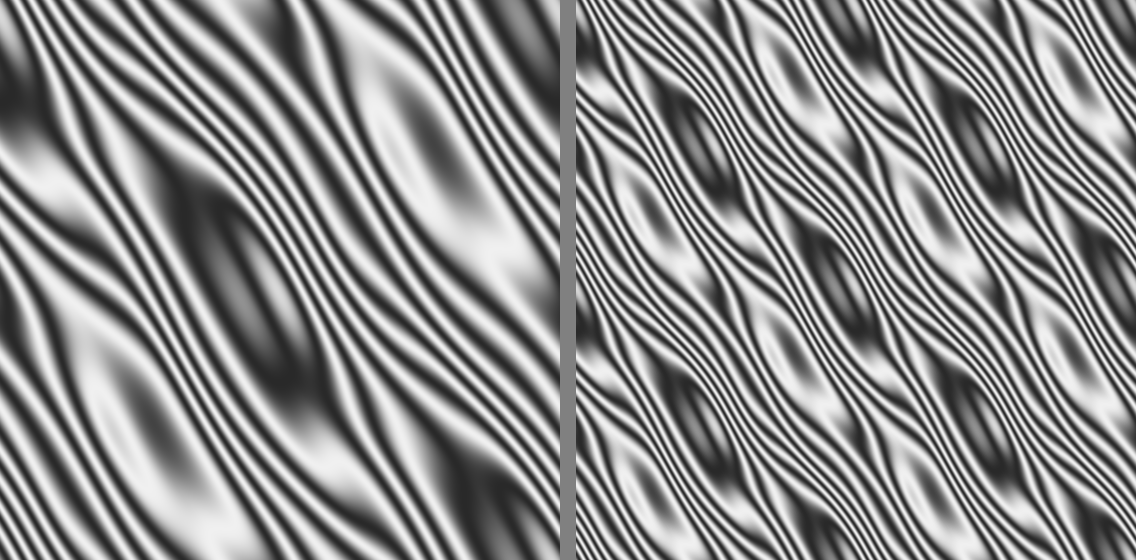
Left, the tile; right, the same tile 2 across and 2 down.
Write a WebGL 1 fragment shader that draws this background.

```glsl
precision highp float;

uniform vec2 u_resolution;

const float TAU = 6.2831853;

float hash(vec2 p) {
  return fract(sin(dot(p, vec2(127.1, 311.7))) * 43758.5453);
}

// Height of a lattice node; each turn along the grain shifts the row by k.
float node(vec2 cell, float k) {
  cell.x = mod(cell.x - k * floor(cell.y / k), 5.0 * k);
  cell.y = mod(cell.y, k);
  float spread = mod(2.0 * cell.x + 3.0 * cell.y, 5.0) / 5.0;
  return mix(spread, hash(cell + 7.0 * k), 0.35);
}

// Value noise on sheared cells, wrapping with the diagonals of the tile.
float grainNoise(vec2 diagonal, float k) {
  vec2 p = k * vec2(5.0 * diagonal.x + diagonal.y, diagonal.y);
  vec2 cell = floor(p);
  vec2 f = p - cell;
  f = f * f * (3.0 - 2.0 * f);
  float near = mix(node(cell, k), node(cell + vec2(1.0, 0.0), k), f.x);
  float far = mix(node(cell + vec2(0.0, 1.0), k), node(cell + vec2(1.0, 1.0), k), f.x);
  return mix(near, far, f.y);
}

void main() {
  vec2 uv = gl_FragCoord.xy / u_resolution;

  // Diagonal coordinates with a gentle periodic bend
  vec2 diagonal = vec2(uv.x + uv.y, uv.x - uv.y);
  diagonal.x += 0.015 * sin(TAU * diagonal.y);

  // A whole number of stripes, squeezed and spread by two scales of noise
  float stripes = dot(diagonal, vec2(12.0, 2.0));
  float swell = 5.0 * grainNoise(diagonal, 1.0) + 1.1 * grainNoise(diagonal, 2.0);
  float band = sin(TAU * (stripes + swell));

  gl_FragColor = vec4(vec3(0.55 + 0.39 * band), 1.0);
}
```
